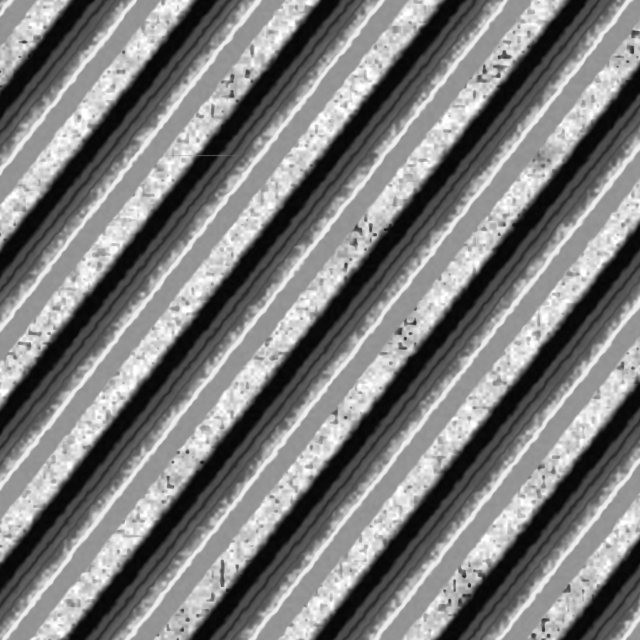
Write a WebGL 2 fragment shader that draws this texture.

```glsl
#version 300 es
precision highp float;

uniform vec2 u_resolution;
out vec4 fragColor;

#define REPEATS vec2(5.17, 4.06)  // stripe periods across and down
#define PHASE 0.09                // offset of the thin bright line
#define GRAIN_CELLS 185.0         // grain cells per canvas side
#define WOBBLE 0.022              // roughness of the stripe edges
#define WEAR 0.45                 // strength of the dark smudges
#define BLACK 0.035
#define CHARCOAL 0.25
#define SLATE 0.36
#define GRAY 0.58
#define SILVER 0.70
#define WHITE 0.87
#define SMUDGE vec2(0.846, 0.758) // centre of the strongest smudge

float hash(vec2 p) {
  vec3 q = fract(vec3(p.xyx) * 0.1031);
  q += dot(q, q.yzx + 33.33);
  return fract((q.x + q.y) * q.z);
}

float noise(vec2 p) {
  vec2 i = floor(p), f = fract(p);
  f = f * f * (3.0 - 2.0 * f);
  float low = mix(hash(i), hash(i + vec2(1, 0)), f.x);
  float high = mix(hash(i + vec2(0, 1)), hash(i + vec2(1, 1)), f.x);
  return mix(low, high, f.y);
}

// Soft band of the given half width
float band(float p, float center, float halfWidth, float soft) {
  return 1.0 - smoothstep(halfWidth - soft, halfWidth + soft, abs(p - center));
}

// Speckled light stripe with flecks and worn patches
float speckle(vec2 uv) {
  float fine = noise(uv * GRAIN_CELLS);
  float coarse = noise(uv * GRAIN_CELLS * 0.45 + 17.0);
  float patches = smoothstep(0.55, 0.95, noise(uv * 11.0 + 5.0));
  float smudge = 1.0 - smoothstep(0.005, 0.04, length(uv - SMUDGE));
  float fleck = smoothstep(0.62, 0.95, noise(uv * GRAIN_CELLS * 0.7 + 41.0));
  float tone = WHITE + 0.22 * (fine - 0.5) + 0.20 * (coarse - 0.5);
  tone -= fleck * (0.22 + 0.3 * patches);
  return tone - WEAR * (0.25 * patches + smudge * (0.3 + 0.7 * coarse));
}

// Tone across one period; the seam lies inside the flat gray stripe
float stripe(float s, vec2 uv) {
  float p = fract(s - 0.12) + 0.12;
  float grit = noise(uv * GRAIN_CELLS * 0.8 + 73.0) - 0.5;
  float drift = noise(uv * 24.0 + 29.0) - 0.5;

  float tone = GRAY + 0.02 * grit;
  tone = mix(tone, speckle(uv), smoothstep(0.195, 0.235, p));
  tone = mix(tone, BLACK, smoothstep(0.43, 0.535, p));

  // Dark ridges separated by a narrow groove
  tone = mix(tone, CHARCOAL + 0.05, smoothstep(0.64, 0.70, p));
  tone = mix(tone, CHARCOAL - 0.08, band(p, 0.755, 0.016, 0.016));
  tone = mix(tone, SLATE + 0.06 * drift, smoothstep(0.77, 0.82, p));
  tone = mix(tone, SLATE - 0.07, band(p, 0.848, 0.012, 0.014));

  // Ragged rise to the thin bright line, then back to gray
  float rise = p + 0.05 * grit + 0.03 * drift;
  tone = mix(tone, SILVER + 0.25 * grit, smoothstep(0.86, 0.97, rise));
  tone = mix(tone, 0.93, band(p, 1.0, 0.022, 0.016));
  return mix(tone, GRAY + 0.02 * grit, smoothstep(1.015, 1.045, p));
}

void main() {
  vec2 uv = gl_FragCoord.xy / u_resolution;
  float s = dot(vec2(uv.x, 1.0 - uv.y), REPEATS) - PHASE;
  s += WOBBLE * (noise(uv * GRAIN_CELLS * 0.6 + 91.0) - 0.5);
  float tone = stripe(s, uv);

  // Faint horizontal scratch
  float scratch = band(uv.y, 0.757, 0.001, 0.001) * band(uv.x, 0.31, 0.05, 0.02);
  tone = mix(tone, GRAY, 0.45 * scratch);

  tone += 0.025 * (noise(uv * GRAIN_CELLS + 7.0) - 0.5);
  fragColor = vec4(vec3(clamp(tone, 0.0, 1.0)), 1.0);
}
```
